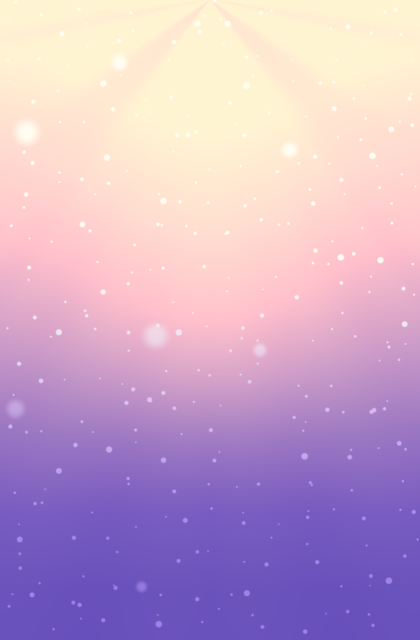
Give the GLSL for this background, as a Shadertoy shader.

```glsl
// Pastel dusk sky with soft light rays from the top and drifting glowing motes.

const vec3 CREAM = vec3(1.00, 0.957, 0.825);
const vec3 PEACH = vec3(1.00, 0.86, 0.815);
const vec3 PINK = vec3(1.00, 0.735, 0.795);
const vec3 MAUVE = vec3(0.79, 0.59, 0.78);
const vec3 VIOLET = vec3(0.60, 0.45, 0.76);
const vec3 IRIS = vec3(0.45, 0.335, 0.75);
const vec3 INDIGO = vec3(0.395, 0.30, 0.735);
const vec3 MOTE_HIGH = vec3(1.00, 0.995, 0.95);
const vec3 MOTE_LOW = vec3(0.76, 0.63, 1.00);

float hash(vec2 p) {
    return fract(sin(dot(p, vec2(127.1, 311.7))) * 43758.5453);
}

float ramp(float a, float b, float x) {
    return clamp((x - a) / (b - a), 0.0, 1.0);
}

// Soft band between two angles.
float band(float a, float lo, float hi, float soft) {
    return smoothstep(lo - soft, lo + soft, a) * (1.0 - smoothstep(hi - soft, hi + soft, a));
}

// Colour of the sky at a depth below the top edge.
vec3 skyColor(float depth) {
    vec3 c = mix(CREAM, PEACH, ramp(0.06, 0.21, depth));
    c = mix(c, PINK, ramp(0.21, 0.36, depth));
    c = mix(c, MAUVE, ramp(0.36, 0.52, depth));
    c = mix(c, VIOLET, ramp(0.52, 0.66, depth));
    c = mix(c, IRIS, ramp(0.66, 0.80, depth));
    return mix(c, INDIGO, ramp(0.80, 0.92, depth));
}

// Light cone and shaded wedges fanning out of the top centre.
vec3 addRays(vec3 c, vec2 fromApex) {
    float angle = abs(atan(fromApex.x, fromApex.y));
    float fade = exp(-1.8 * length(fromApex));
    float cone = 1.0 - smoothstep(0.56, 0.66, angle);
    float streaks = 0.5 + 0.5 * sin(angle * 24.0);
    float shade = band(angle, 0.66, 0.96, 0.09) + 0.6 * band(angle, 1.34, 1.43, 0.05);
    c = mix(c, CREAM, cone * fade * (0.14 + 0.08 * streaks));
    return mix(c, PEACH, 0.6 * shade * fade);
}

// Blurred round glow.
float glow(vec2 p, vec2 center, float radius) {
    return 1.0 - smoothstep(0.25 * radius, radius, length(p - center));
}

// One jittered mote per grid cell; some cells stay empty.
float motes(vec2 p, float cells, float radius, float seed, float pixel) {
    vec2 cell = floor(p * cells);
    vec2 key = cell + seed;
    vec2 jitter = vec2(hash(key), hash(key + 19.3));
    vec2 center = (cell + mix(vec2(0.1), vec2(0.9), jitter)) / cells;
    float size = radius * mix(0.6, 1.2, hash(key + 7.7));
    float soft = max(pixel, 0.3 * size);
    float disc = 1.0 - smoothstep(size - soft, size + soft, length(p - center));
    return disc * step(0.2, hash(key + 41.9));
}

void mainImage(out vec4 fragColor, in vec2 fragCoord) {
    vec2 uv = fragCoord / iResolution.xy;
    float aspect = iResolution.x / iResolution.y;
    float pixel = 1.0 / iResolution.y;
    float depth = 1.0 - uv.y;
    vec2 p = vec2(uv.x * aspect, uv.y);

    // Sky, with the warm colours sagging toward the middle
    float side = (uv.x - 0.5) / 0.33;
    float sag = 0.15 * exp(-side * side) * (1.0 - smoothstep(0.45, 0.8, depth));
    vec3 color = skyColor(depth - sag);
    color = addRays(color, vec2((uv.x - 0.5) * aspect, depth + 0.001));

    // Scattered motes, from fine to coarse
    float light = 0.0;
    for (int i = 0; i < 3; i++) {
        float layer = float(i);
        float cells = 18.0 - 4.5 * layer;
        float radius = 0.0017 + 0.0013 * layer;
        light = max(light, motes(p, cells, radius, 13.7 * layer + 3.0, pixel));
    }

    // Large soft orbs
    vec2 wide = vec2(aspect, 1.0);
    light = max(light, glow(p, vec2(0.285, 0.902) * wide, 0.018));
    light = max(light, glow(p, vec2(0.064, 0.793) * wide, 0.027));
    light = max(light, glow(p, vec2(0.690, 0.766) * wide, 0.018));
    light = max(light, 0.75 * glow(p, vec2(0.371, 0.475) * wide, 0.027));
    light = max(light, 0.75 * glow(p, vec2(0.619, 0.453) * wide, 0.015));
    light = max(light, 0.6 * glow(p, vec2(0.037, 0.361) * wide, 0.020));
    light = max(light, 0.8 * glow(p, vec2(0.337, 0.083) * wide, 0.012));

    // Motes dim and cool toward the bottom
    vec3 moteColor = mix(MOTE_LOW, MOTE_HIGH, smoothstep(0.1, 0.65, uv.y));
    color = mix(color, moteColor, light * mix(0.6, 0.95, smoothstep(0.05, 0.6, uv.y)));
    fragColor = vec4(color, 1.0);
}
```
